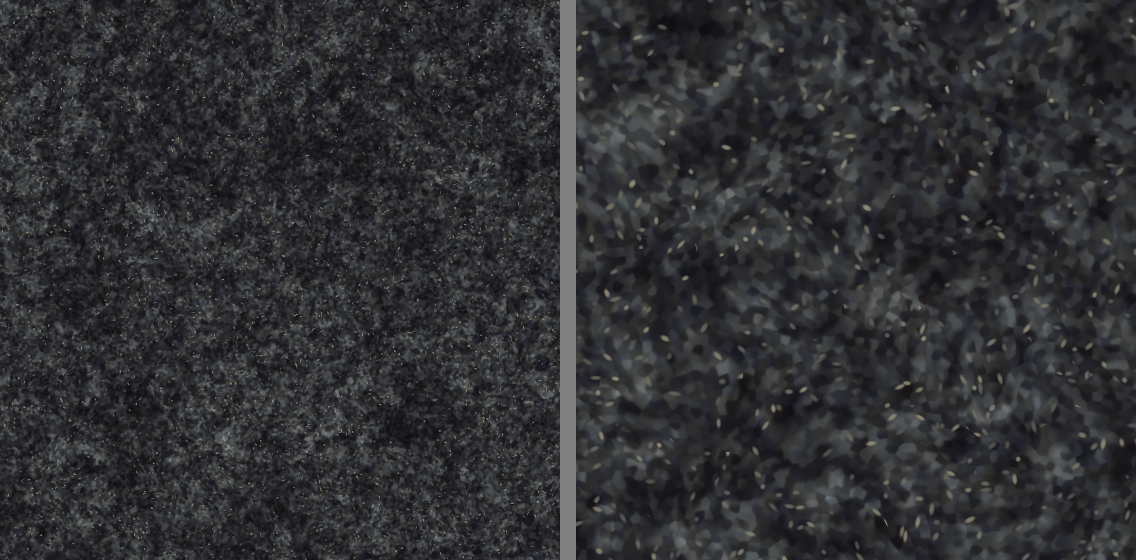
Left: the whole. Right: its middle third, enlarged.
Give the GLSL for this texture, as a three.js fragment shader.

```glsl
varying vec2 vUv;

const vec3 VIOLET_TINT = vec3(0.98, 0.94, 1.10);
const vec3 GREEN_TINT = vec3(0.98, 1.02, 1.04);
const vec3 FLECK_DIM = vec3(0.33, 0.33, 0.31);
const vec3 FLECK_BRIGHT = vec3(0.62, 0.59, 0.50);
const float BASE_TONE = 0.166;

// Three random values from a cell position and a layer seed
vec3 hash3(vec2 cell, float seed) {
  vec3 p = fract(vec3(cell.xyx + seed * 17.3) * vec3(0.1031, 0.1030, 0.0973));
  p += dot(p, p.yxz + 33.33);
  return fract((p.xxy + p.yzz) * p.zyx);
}

vec2 rotate(vec2 p, float angle) {
  float c = cos(angle);
  float s = sin(angle);
  return vec2(c * p.x - s * p.y, s * p.x + c * p.y);
}

// Cellular noise with blended cell borders, centred on zero
float softCells(vec2 uv, float scale, float sharpness, float seed) {
  vec2 p = rotate(uv, seed * 0.7) * scale + 40.0;
  vec2 cell = floor(p);
  vec2 local = fract(p);
  float total = 0.0;
  float weights = 0.0;
  for (int y = -1; y <= 1; y++) {
    for (int x = -1; x <= 1; x++) {
      vec2 offset = vec2(float(x), float(y));
      vec3 rnd = hash3(cell + offset, seed);
      vec2 d = offset + rnd.xy - local;
      float w = exp(-sharpness * dot(d, d));
      total += w * rnd.z;
      weights += w;
    }
  }
  return total / weights - 0.5;
}

// Scattered elongated glints: x is coverage, y is brightness
vec2 flecks(vec2 uv, float scale, float density, float seed) {
  vec2 p = rotate(uv, seed) * scale + 60.0;
  vec2 cell = floor(p);
  vec2 local = fract(p);
  vec2 result = vec2(0.0);
  for (int y = -1; y <= 1; y++) {
    for (int x = -1; x <= 1; x++) {
      vec2 offset = vec2(float(x), float(y));
      vec3 place = hash3(cell + offset, seed);
      vec3 look = hash3(cell + offset, seed + 5.0);
      vec2 d = rotate(offset + place.xy - local, look.x * 6.2832);
      vec2 radius = vec2(mix(0.22, 0.48, look.y), 0.20);
      float cover = 1.0 - smoothstep(0.4, 1.3, length(d / radius));
      cover *= step(place.z, density);
      if (cover > result.x) result = vec2(cover, look.z * look.z);
    }
  }
  return result;
}

// Slow layered sines that bend the cell layers
vec2 warp(vec2 uv, float amount) {
  return uv + amount * vec2(
    sin(uv.y * 41.0 + 2.0 * sin(uv.x * 23.0)),
    sin(uv.x * 37.0 + 2.0 * sin(uv.y * 29.0)));
}

void main() {
  vec2 uv = warp(vUv, 0.003);

  // Stone body: clouds, mottles and fine grain
  float cloud = softCells(uv, 8.0, 4.0, 1.0);
  float mottle = softCells(uv, 42.0, 6.0, 2.0);
  float clump = softCells(uv, 95.0, 7.0, 3.0);
  float grain = softCells(uv, 210.0, 7.0, 4.0);
  float variation = 0.35 * cloud + 0.65 * mottle + 0.75 * clump + 0.85 * grain;

  // Violet shadows, greenish grey lights, slight mineral colour
  float mineral = softCells(uv, 130.0, 7.0, 6.0);
  float greenness = smoothstep(-0.45, 0.35, variation + 0.6 * mineral);
  vec3 color = BASE_TONE * exp(variation) * mix(VIOLET_TINT, GREEN_TINT, greenness);
  color += mineral * vec3(0.020, 0.0, -0.016);

  // Warm glints gathered in loose clusters
  float density = clamp(0.17 + 0.35 * mottle + 0.25 * cloud, 0.03, 0.45);
  vec2 glint = flecks(uv, 135.0, density, 8.0);
  color = mix(color, mix(FLECK_DIM, FLECK_BRIGHT, glint.y), 0.85 * glint.x);

  gl_FragColor = vec4(color, 1.0);
}
```
